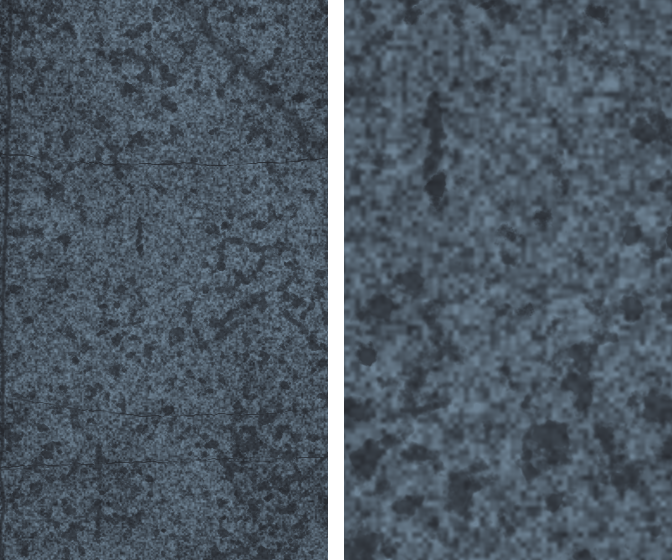
Left, the full canvas; right, a detail of the centre.
This texture is drawn by a Shadertoy shader. Its source:

```glsl
// Weathered blue-grey stone slab: layered value noise gives the grain,
// thresholded noise and scattered blots give the pits, and thin wavering
// curves give the cracks, the diagonal stain and the chipped left edge.

#define DARK_STONE  vec3(0.180, 0.202, 0.230)
#define LIGHT_STONE vec3(0.382, 0.452, 0.512)
#define PIT_COLOR   vec3(0.145, 0.155, 0.175)
#define BASE_TONE   0.61
#define GRAIN_SCALE 190.0
#define GRAIN_GAIN  0.80
#define MOTTLE_GAIN 0.42
#define PIT_DEPTH   0.62
#define BLOT_CELL   0.085
#define CRACK_WIDTH 0.0024
#define STAIN_WIDTH 0.026

float hash(vec2 cell) {
    uvec2 q = uvec2(ivec2(cell)) * uvec2(1597u, 7919u);
    uint n = (q.x ^ (q.y + 2741u)) * 277803u;
    n = (n ^ (n >> 15)) * 739397u;
    n = (n ^ (n >> 13)) * 974711u;
    return float((n ^ (n >> 16)) & 65535u) / 65535.0;
}

float noise(vec2 p) {
    vec2 i = floor(p), f = fract(p);
    f = f * f * (3.0 - 2.0 * f);
    return mix(mix(hash(i), hash(i + vec2(1, 0)), f.x),
               mix(hash(i + vec2(0, 1)), hash(i + vec2(1, 1)), f.x), f.y);
}

// Four octaves, each turned to hide the lattice; centred on 0.5
float fbm(vec2 p) {
    float sum = 0.0, gain = 0.5;
    for (int i = 0; i < 4; i++) {
        sum += gain * noise(p);
        p = mat2(0.8, 0.6, -0.6, 0.8) * p * 2.03 + 17.3;
        gain *= 0.5;
    }
    return sum / 0.9375;
}

// Sparse ragged dark blots, at most one per cell
float blots(vec2 p) {
    vec2 home = floor(p / BLOT_CELL);
    float ragged = (fbm(p * 70.0) - 0.5) * 0.030;
    float mask = 0.0;
    for (int k = 0; k < 9; k++) {
        vec2 cell = home + vec2(k % 3 - 1, k / 3 - 1);
        vec2 offset = vec2(hash(cell + 31.0), hash(cell + 67.0));
        vec2 d = p - (cell + offset) * BLOT_CELL;
        float size = hash(cell + 113.0);
        float radius = 0.004 + 0.012 * size * size;
        float present = step(hash(cell + 151.0), 0.36);
        float blot = 1.0 - smoothstep(-0.004, 0.005,
            length(d * vec2(0.8, 1.1)) + ragged - radius);
        mask = max(mask, present * blot);
    }
    return mask;
}

// Near-horizontal cracks: left height, right height, sag, strength
float cracks(vec2 p) {
    const vec4 paths[5] = vec4[5](
        vec4(1.236, 1.225, 0.024, 0.85), vec4(0.502, 0.472, 0.046, 0.75),
        vec4(0.284, 0.318, 0.002, 0.75), vec4(0.272, 0.288, -0.024, 0.45),
        vec4(1.530, 1.526, 0.012, 0.38));
    float mask = 0.0;
    for (int i = 0; i < 5; i++) {
        vec4 c = paths[i];
        float row = float(i) * 23.0;
        float y = mix(c.x, c.y, p.x) - c.z * 4.0 * p.x * (1.0 - p.x);
        y += 0.018 * (fbm(vec2(p.x * 9.0, row)) - 0.5);
        y += 0.005 * (noise(vec2(p.x * 75.0, row + 9.0)) - 0.5);
        float swell = noise(vec2(p.x * 24.0, row + 5.0));
        float width = CRACK_WIDTH * (0.65 + 1.5 * swell * swell * swell);
        float broken = smoothstep(0.15, 0.6, noise(vec2(p.x * 15.0, row + 14.0)));
        float line = 1.0 - smoothstep(0.2, 1.5, abs(p.y - y) / width);
        mask = max(mask, line * c.w * mix(0.35, 1.0, broken));
    }
    return mask;
}

// Soft dark band falling from the top middle to the right side
float stain(vec2 p) {
    vec2 along = normalize(vec2(0.444, -0.457));
    vec2 d = p - vec2(0.556, 1.707);
    float across = dot(d, vec2(-along.y, along.x));
    across += 0.028 * (fbm(p * 12.0) - 0.5) + 0.010;
    float band = 1.0 - smoothstep(0.2, 1.0, abs(across) / STAIN_WIDTH);
    return band * (0.3 + 0.7 * fbm(p * 45.0));
}

void mainImage(out vec4 fragColor, in vec2 fragCoord) {
    vec2 p = fragCoord / iResolution.x;
    float height = iResolution.y / iResolution.x;

    // Fine grain over mottling and broad clouds
    float tone = BASE_TONE;
    tone += GRAIN_GAIN * (noise(p * GRAIN_SCALE) - 0.5);
    tone += 0.75 * GRAIN_GAIN * (noise(p.yx * GRAIN_SCALE * 0.53 + 40.0) - 0.5);
    tone += MOTTLE_GAIN * (fbm(p * 34.0 + 7.0) - 0.5);
    tone += MOTTLE_GAIN * (fbm(p * 5.0 + 90.0) - 0.5);

    // Light falls off to the ends and the left side
    vec2 fall = (p - vec2(0.58, 0.52 * height)) / vec2(1.0, height);
    tone += 0.07 - 0.50 * dot(fall, fall);

    // Chipped left edge with shadow beyond it
    float rim = mix(0.006, 0.032, smoothstep(0.8, 1.55, p.y));
    rim += 0.036 * (fbm(vec2(p.y * 7.0, 3.0)) - 0.5);
    float beyond = 1.0 - smoothstep(-0.003, 0.003, p.x - rim);
    float lip = 1.0 - smoothstep(0.001, 0.010, abs(p.x - rim + 0.003));
    tone -= 0.16 * beyond;

    // Pitting gathers in patches
    float patches = smoothstep(0.36, 0.66, fbm(p * 4.0 + 55.0));
    patches += 0.5 * exp(-14.0 * dot(p - vec2(0.78, 0.48), p - vec2(0.78, 0.48)));
    float pits = smoothstep(0.60, 0.78, fbm(p * 40.0 + 130.0) + 0.10 * patches);
    float dirt = max(pits * PIT_DEPTH, blots(p) * 0.72);
    dirt = max(dirt, max(cracks(p), max(stain(p) * 0.75, lip * 0.65)));

    vec3 color = mix(DARK_STONE, LIGHT_STONE, clamp(tone, -0.15, 1.25));
    color = mix(color, PIT_COLOR, dirt);
    fragColor = vec4(color, 1.0);
}
```
